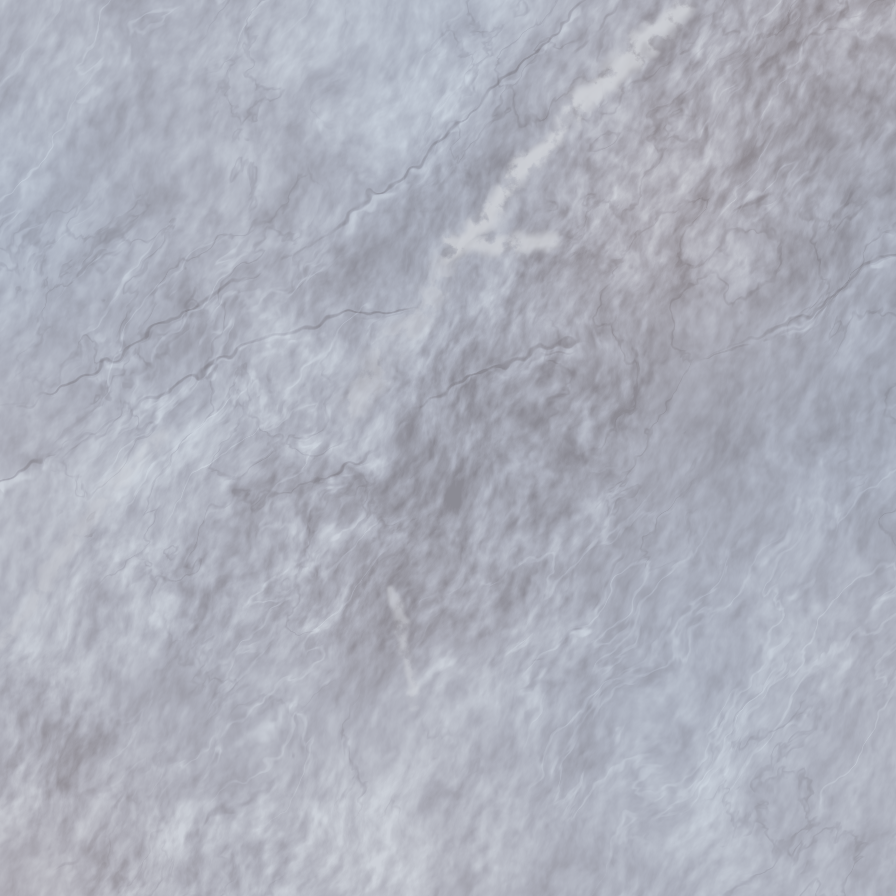
This texture is drawn by a WebGL 1 fragment shader. Its source:

```glsl
precision highp float;
// Blue-grey marble slab with a dusky diagonal band, pale veins and fine cracks.
uniform vec2 u_resolution;

#define DARK vec3(0.585, 0.593, 0.637)
#define MIDDLE vec3(0.670, 0.688, 0.740)
#define LIGHT vec3(0.758, 0.785, 0.828)
#define VEIN_COLOR vec3(0.815, 0.825, 0.845)
#define WARM_TINT vec3(0.010, -0.004, -0.014)
#define GRAIN_ANGLE 0.88
#define CLOUDS 0.85
#define MOTTLE 0.95
#define GRAIN 1.15
#define BAND_DEPTH 0.30
#define CRACK_DEPTH 0.46
#define STREAKS 20

float hash(vec2 p) {
  return fract(sin(dot(p, vec2(127.1, 311.7))) * 43758.5453);
}

float noise(vec2 p) {
  vec2 i = floor(p), f = fract(p);
  f = f * f * (3.0 - 2.0 * f);
  return mix(mix(hash(i), hash(i + vec2(1, 0)), f.x),
             mix(hash(i + vec2(0, 1)), hash(i + vec2(1, 1)), f.x), f.y);
}

float fbm(vec2 p) {
  float sum = 0.0, amp = 0.5;
  for (int i = 0; i < 5; i++) {
    sum += amp * noise(p);
    p = mat2(1.6, 1.2, -1.2, 1.6) * p + 17.3;
    amp *= 0.5;
  }
  return sum / 0.96875;
}

// Coordinates along and across a direction
vec2 alongAcross(vec2 p, float angle) {
  float c = cos(angle), s = sin(angle);
  return vec2(c * p.x + s * p.y, s * p.x - c * p.y);
}

// Soft tapered stroke from a to b, bowed to its right by bend
float stroke(vec2 p, vec2 a, vec2 b, float bend, float width) {
  vec2 d = b - a;
  float h = clamp(dot(p - a, d) / dot(d, d), 0.0, 1.0);
  float arch = 4.0 * h * (1.0 - h);
  vec2 right = normalize(vec2(d.y, -d.x));
  float dist = length(p - a - d * h - right * bend * arch);
  float w = width * mix(0.35, 1.0, sqrt(arch)) + 0.4 / u_resolution.y;
  return (1.0 - smoothstep(0.15 * w, w, dist)) * smoothstep(0.0, 0.25, arch);
}

// Broken dark hairline with a ragged pale lip: change in tone
float crack(vec2 p, vec2 a, vec2 b, float bend) {
  float broken = smoothstep(0.3, 0.65, noise(p * 19.0 + a * 9.0));
  float ragged = smoothstep(0.35, 0.65, noise(p * 70.0 + 4.0));
  float line = stroke(p, a, b, bend, 0.0030) * (0.2 + 0.8 * broken);
  float twin = stroke(p + 0.022 * (noise(p * 8.0 + 6.0) - 0.3), a, b, bend, 0.0025);
  float lip = stroke(p + vec2(-0.004, 0.006), a, b, bend, 0.014);
  return 0.34 * lip * ragged * broken - CRACK_DEPTH * max(line, 0.5 * twin * ragged);
}

// Thin contour lines of stretched noise
float scratches(vec2 g, vec2 scale, float thin) {
  return 1.0 - smoothstep(0.0, thin, abs(fbm(g * scale) - 0.5));
}

void main() {
  vec2 p = gl_FragCoord.xy / min(u_resolution.x, u_resolution.y);
  vec2 wobble = vec2(fbm(p * 9.0), fbm(p * 9.0 + 40.0)) - 0.5;
  vec2 jitter = vec2(noise(p * 85.0), noise(p * 85.0 + 8.0)) - 0.5;
  vec2 q = p + 0.05 * wobble + 0.009 * jitter;
  vec2 g = alongAcross(p - 0.5 + 0.06 * wobble, GRAIN_ANGLE);

  // Broad clouds, dusky band and its darker core
  float band = exp(-g.y * g.y / 0.06);
  float tone = 0.67 - BAND_DEPTH * band;
  tone += CLOUDS * (fbm(g * vec2(2.6, 5.0) + 3.0) - 0.5);
  tone -= 0.20 * stroke(q, vec2(0.33, 0.63), vec2(0.72, 1.06), 0.0, 0.11);

  // Mottling, steep fibres and fine speckle
  float rough = 0.6 + 0.5 * band * smoothstep(0.25, 0.6, noise(p * 5.0 + 31.0));
  tone += MOTTLE * rough * (fbm(g * vec2(13.0, 25.0) + 11.0) - 0.5);
  vec2 fibre = alongAcross(p + 0.03 * wobble, 1.15);
  tone += GRAIN * rough * (fbm(fibre * vec2(48.0, 100.0)) - 0.5);
  tone += 0.22 * rough * (noise(fibre * vec2(130.0, 210.0) + 7.0) - 0.5);

  // Scratches in patches along the grain
  float patchy = smoothstep(0.4, 0.7, noise(p * 6.0));
  tone += 0.24 * patchy * scratches(g + 0.004 * jitter, vec2(7.0, 24.0), 0.035);
  float darkPatch = smoothstep(0.45, 0.75, noise(p * 7.0 + 50.0));
  tone -= 0.24 * darkPatch * scratches(g + 3.0 + 0.004 * jitter, vec2(13.0, 24.0), 0.035);

  // Scattered short streaks, pale and dark
  for (int i = 0; i < STREAKS; i++) {
    float id = float(i);
    vec2 start = vec2(hash(vec2(id, 1.0)), hash(vec2(id, 2.0)));
    float angle = mix(0.6, 1.1, hash(vec2(id, 3.0)));
    float reach = mix(0.06, 0.20, hash(vec2(id, 4.0)));
    vec2 end = start + reach * vec2(cos(angle), sin(angle));
    float pale = step(0.35, hash(vec2(id, 5.0)));
    float worn = smoothstep(0.25, 0.6, noise(p * 55.0 + id));
    tone += worn * mix(-0.28, 0.28, pale) * stroke(q, start, end, 0.01, mix(0.004, 0.007, pale));
  }

  // Long cracks
  tone += crack(q, vec2(-0.06, 0.52), vec2(0.68, 1.03), 0.055);
  tone += crack(q, vec2(-0.05, 0.43), vec2(0.46, 0.67), -0.03);
  tone += crack(q, vec2(0.34, 0.45), vec2(0.66, 0.62), -0.02);
  tone += crack(q, vec2(0.78, 0.61), vec2(1.06, 0.75), 0.01);

  // Faint straight seam
  tone += 0.10 * (1.0 - smoothstep(0.104, 0.112, p.y)) * (1.0 - smoothstep(0.45, 0.75, p.x));

  // Main pale vein with its spur and fading tail
  float swell = mix(0.010, 0.032, noise(p * 14.0 + 5.0));
  float vein = stroke(q, vec2(0.48, 0.69), vec2(0.80, 1.05), 0.0, swell);
  vein = max(vein, 0.9 * stroke(q, vec2(0.48, 0.725), vec2(0.63, 0.73), 0.0, 0.024));
  vein = max(vein, 0.5 * stroke(q, vec2(0.37, 0.53), vec2(0.52, 0.74), 0.0, 0.035));
  vein = max(vein, 0.45 * stroke(q, vec2(-0.03, 0.27), vec2(0.19, 0.53), 0.0, 0.020));
  vein = max(vein, 0.6 * stroke(q, vec2(0.44, 0.34), vec2(0.475, 0.20), 0.0, 0.011));
  vein *= 0.3 + 0.7 * smoothstep(0.35, 0.55, fbm(p * 60.0));

  // Colour
  tone = clamp(tone, -0.25, 1.2);
  vec3 color = tone < 0.5 ? mix(DARK, MIDDLE, 2.0 * tone) : mix(MIDDLE, LIGHT, 2.0 * tone - 1.0);
  color += WARM_TINT * (band + 1.5 * (noise(p * 4.0 + 2.0) - 0.5));
  color = mix(color, VEIN_COLOR, 0.85 * vein);
  gl_FragColor = vec4(color, 1.0);
}
```
